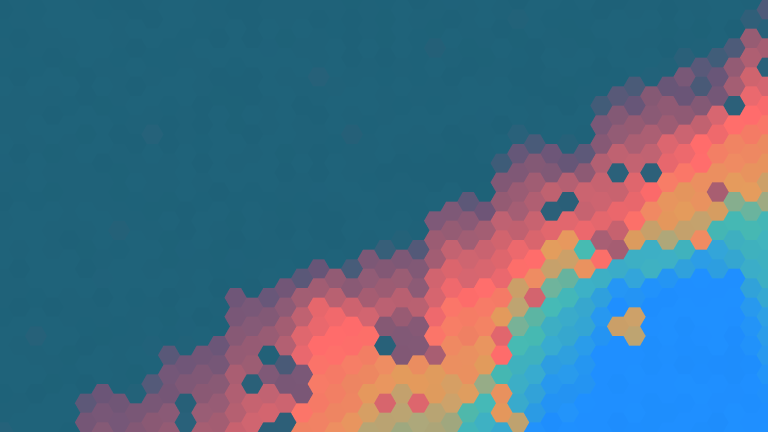
This background is drawn by a Shadertoy shader. Its source:

```glsl
#define ROWS 22.5
#define SAMPLES 3
#define JITTER 0.05
#define HOLE_CHANCE 0.05
#define STRAY_CHANCE 0.04
#define DEEP_TEAL vec3(0.120, 0.385, 0.475)
#define PURPLE vec3(0.420, 0.335, 0.470)
#define CORAL vec3(1.000, 0.420, 0.420)
#define ORANGE vec3(0.890, 0.610, 0.360)
#define SEA_GREEN vec3(0.280, 0.730, 0.690)
#define BLUE vec3(0.120, 0.560, 1.000)

float hash(vec2 p) {
    return fract(sin(dot(p, vec2(127.1, 311.7))) * 43758.5453);
}

float noise(vec2 p) {
    vec2 i = floor(p), f = fract(p);
    f = f * f * (3.0 - 2.0 * f);
    return mix(mix(hash(i), hash(i + vec2(1, 0)), f.x),
               mix(hash(i + vec2(0, 1)), hash(i + vec2(1, 1)), f.x), f.y);
}

// Centre of the flat-topped hexagon around q, with rows one unit apart
vec2 hexCentre(vec2 q) {
    vec2 pitch = vec2(sqrt(3.0), 1.0);
    vec2 origin = vec2(0.143, 0.0);
    vec2 shifted = origin + 0.5 * pitch;
    vec2 a = floor((q - origin) / pitch + 0.5) * pitch + origin;
    vec2 b = floor((q - shifted) / pitch + 0.5) * pitch + shifted;
    return distance(q, a) < distance(q, b) ? a : b;
}

float rise(float x, float at, float halfWidth, float amount) {
    return amount * smoothstep(at - halfWidth, at + halfWidth, x);
}

// Heights of the terraced borders between colour bands
float purpleEdge(float x) {
    return -0.08 + rise(x, 0.19, 0.03, 0.16) + rise(x, 0.36, 0.08, 0.10)
        + rise(x, 0.53, 0.02, 0.14) + rise(x, 0.65, 0.06, 0.07)
        + rise(x, 1.00, 0.02, 0.12) + rise(x, 1.15, 0.02, 0.13)
        + rise(x, 1.385, 0.02, 0.14) + rise(x, 1.50, 0.08, 0.04)
        + rise(x, 1.71, 0.05, 0.15);
}

float coralEdge(float x) {
    return -0.50 + rise(x, 0.50, 0.20, 0.46) + rise(x, 0.69, 0.05, 0.26)
        + rise(x, 1.00, 0.05, 0.11) + rise(x, 1.20, 0.08, 0.11)
        + rise(x, 1.47, 0.10, 0.16) + rise(x, 1.66, 0.08, 0.15);
}

float orangeEdge(float x) {
    return -0.20 + rise(x, 0.80, 0.08, 0.32) + rise(x, 1.15, 0.06, 0.22)
        + rise(x, 1.28, 0.08, 0.12) + rise(x, 1.60, 0.20, 0.11);
}

float greenEdge(float x) {
    return -0.20 + rise(x, 1.06, 0.06, 0.28) + rise(x, 1.17, 0.05, 0.17)
        + rise(x, 1.28, 0.08, 0.14) + rise(x, 1.58, 0.20, 0.11);
}

float blueEdge(float x) {
    return -0.20 + rise(x, 1.22, 0.08, 0.24) + rise(x, 1.37, 0.05, 0.22)
        + rise(x, 1.48, 0.10, 0.09) + rise(x, 1.735, 0.03, -0.27);
}

float band(float y, float top, float bottom) {
    return clamp((top - y) / max(top - bottom, 0.04), 0.0, 1.0);
}

// Pulls the level towards a target inside a soft round pocket
float pocket(float level, vec2 p, vec2 centre, float radius, float target) {
    float inside = 1.0 - smoothstep(0.7 * radius, radius, distance(p, centre));
    return mix(level, target, inside);
}

// Position along the palette: 0 is the backdrop, 5 is blue
float levelAt(vec2 p, vec2 id) {
    float x = p.x;
    float y = p.y + JITTER * (hash(id) - 0.5) + JITTER * (noise(p * 14.0) - 0.5);
    float purple = purpleEdge(x), coral = coralEdge(x), orange = orangeEdge(x);
    float green = greenEdge(x), blue = blueEdge(x);
    float level = smoothstep(-0.04, 0.015, purple - y) + band(y, purple, coral)
        + band(y, coral, orange) + band(y, orange, green) + band(y, green, blue);
    level = pocket(level, p, vec2(0.67, 0.12), 0.06, 1.10);
    level = pocket(level, p, vec2(0.93, 0.21), 0.07, 1.15);
    level = pocket(level, p, vec2(0.63, 0.17), 0.04, 0.05);
    level = pocket(level, p, vec2(1.40, 0.44), 0.05, 1.40);
    level = pocket(level, p, vec2(1.455, 0.25), 0.042, 3.15);
    // Holes in the rim, strays further in
    if (level < 2.0 && hash(id + 17.0) < HOLE_CHANCE) level *= 0.1;
    if (level > 2.2 && level < 4.7 && hash(id + 41.0) < STRAY_CHANCE) level -= 1.4;
    // Rare faint cells in the backdrop
    return max(level, 0.10 * smoothstep(0.975, 1.0, hash(id + 73.0)));
}

vec3 palette(float t) {
    vec3 c = mix(DEEP_TEAL, PURPLE, clamp(t, 0.0, 1.0));
    c = mix(c, CORAL, clamp(t - 1.0, 0.0, 1.0));
    c = mix(c, ORANGE, clamp(t - 2.0, 0.0, 1.0));
    c = mix(c, SEA_GREEN, clamp(t - 3.0, 0.0, 1.0));
    return mix(c, BLUE, clamp(t - 4.0, 0.0, 1.0));
}

void mainImage(out vec4 fragColor, in vec2 fragCoord) {
    vec3 sum = vec3(0.0);
    // Supersampling smooths the cell edges
    for (int i = 0; i < SAMPLES * SAMPLES; i++) {
        vec2 offset = (vec2(i % SAMPLES, i / SAMPLES) + 0.5) / float(SAMPLES) - 0.5;
        vec2 centre = hexCentre((fragCoord + offset) / iResolution.y * ROWS);
        vec2 id = floor(centre * 2.0 + 0.5);
        float shade = 0.99 + 0.02 * hash(id + 5.0);
        sum += palette(levelAt(centre / ROWS, id)) * shade;
    }
    fragColor = vec4(sum / float(SAMPLES * SAMPLES), 1.0);
}
```
